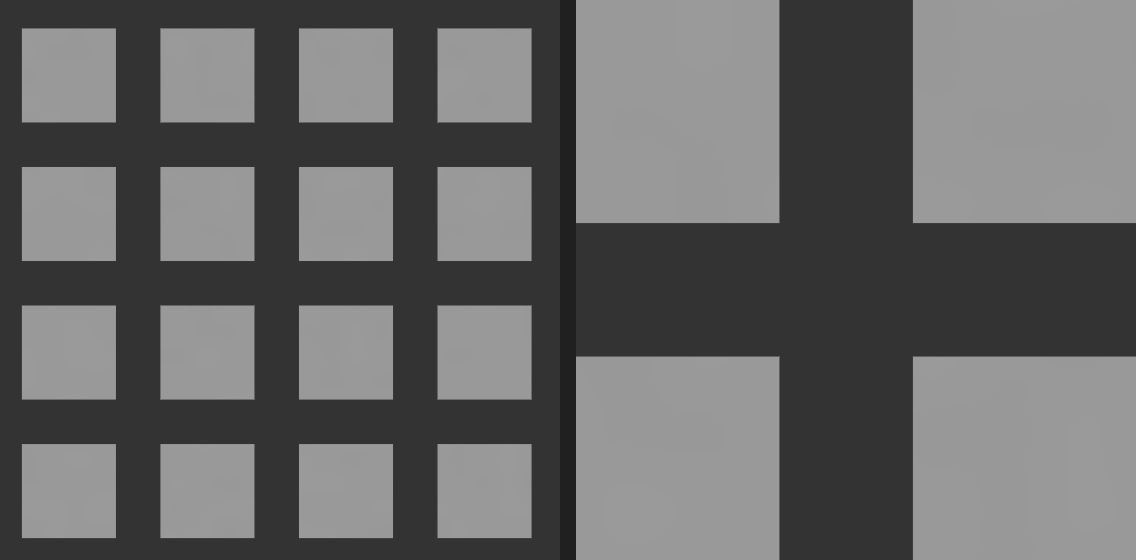
Left, the full canvas; right, a detail of the centre.
Write a WebGL 2 fragment shader that draws this pattern.

```glsl
#version 300 es
precision highp float;

// Four by four grid of flat grey squares on a dark ground.
// Each square is a box distance inside a repeated cell, with smoothed edges;
// very faint value noise keeps the squares from being perfectly uniform.

uniform vec2 u_resolution;
out vec4 fragColor;

// Layout, in fractions of the canvas
const float PITCH = 0.2474;         // distance between square centres
const float HALF_SIDE = 0.08398;    // half the side of a square
const float FIRST_CENTRE = 0.12305; // centre of the lower left square

// Colours
const vec3 GROUND = vec3(0.2);
const vec3 SQUARE = vec3(0.6);

// Mottling of the squares
const float MOTTLE_SCALE = 22.0;
const float MOTTLE_AMOUNT = 0.008;

float hash(vec2 p) {
    vec3 q = fract(vec3(p.xyx) * 0.1031);
    q += dot(q, q.yzx + 33.33);
    return fract((q.x + q.y) * q.z);
}

float valueNoise(vec2 p) {
    vec2 i = floor(p);
    vec2 f = fract(p);
    f = f * f * (3.0 - 2.0 * f);
    float low = mix(hash(i), hash(i + vec2(1.0, 0.0)), f.x);
    float high = mix(hash(i + vec2(0.0, 1.0)), hash(i + vec2(1.0, 1.0)), f.x);
    return mix(low, high, f.y);
}

// Signed distance to an axis-aligned square
float squareDistance(vec2 p, float halfSide) {
    vec2 d = abs(p) - halfSide;
    return max(d.x, d.y);
}

void main() {
    vec2 uv = gl_FragCoord.xy / u_resolution;
    float pixel = 1.0 / min(u_resolution.x, u_resolution.y);

    // Repeat the cell, with its origin at the centre of the square
    vec2 cell = (fract((uv - FIRST_CENTRE) / PITCH + 0.5) - 0.5) * PITCH;

    // Antialiased coverage, one pixel wide
    float coverage = clamp(0.5 - squareDistance(cell, HALF_SIDE) / pixel, 0.0, 1.0);

    // Faint tonal variation within the squares
    float mottle = (valueNoise(uv * MOTTLE_SCALE) - 0.5) * MOTTLE_AMOUNT;

    fragColor = vec4(mix(GROUND, SQUARE + mottle, coverage), 1.0);
}
```
